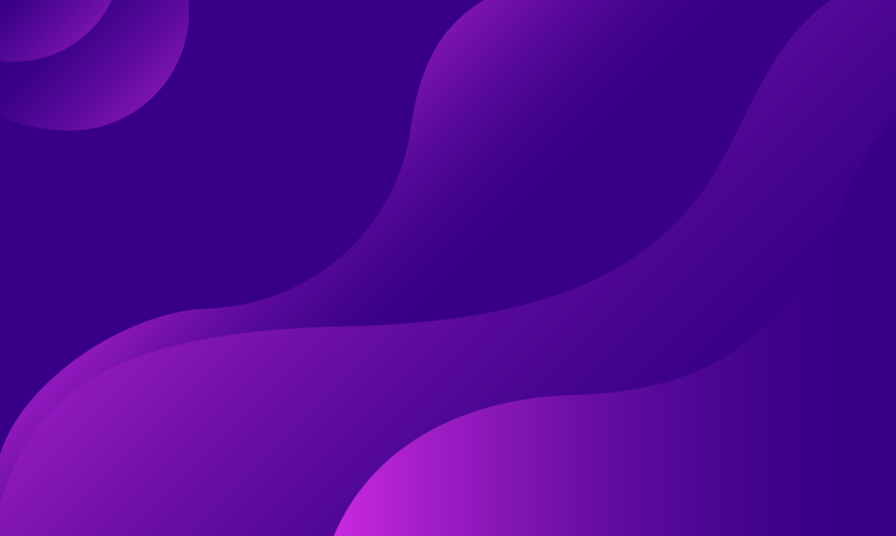
Write a WebGL 2 fragment shader that draws this background.

```glsl
#version 300 es
precision highp float;

#define VIEW vec2(7.68, 4.60)
#define DARK vec3(0.217, 0.0, 0.525)
#define GLOW vec3(0.78, 0.16, 0.87)
#define BACK_STRENGTH 0.60
#define MIDDLE_STRENGTH 0.60
#define FRONT_STRENGTH 1.0
#define OUTER_STRENGTH 0.50
#define INNER_STRENGTH 0.46
#define SOLVE_STEPS 18

uniform vec2 u_resolution;
out vec4 fragColor;

vec2 bezier(vec2 a, vec2 b, vec2 c, vec2 d, float t) {
    float s = 1.0 - t;
    return s * s * s * a + 3.0 * s * s * t * b + 3.0 * s * t * t * c + t * t * t * d;
}

vec2 bezierTangent(vec2 a, vec2 b, vec2 c, vec2 d, float t) {
    float s = 1.0 - t;
    return normalize(s * s * (b - a) + 2.0 * s * t * (c - b) + t * t * (d - c));
}

// Signed distance to three joined cubics that advance in x; negative below
float waveDistance(vec2 p, vec2 k[10]) {
    int i = p.x < k[3].x ? 0 : (p.x < k[6].x ? 3 : 6);
    vec2 a = k[i], b = k[i + 1], c = k[i + 2], d = k[i + 3];
    float low = 0.0, high = 1.0;
    for (int n = 0; n < SOLVE_STEPS; n++) {
        float mid = 0.5 * (low + high);
        if (bezier(a, b, c, d, mid).x < p.x) low = mid;
        else high = mid;
    }
    float t = 0.5 * (low + high);
    vec2 tangent = bezierTangent(a, b, c, d, t);
    vec2 offset = p - bezier(a, b, c, d, t);
    return tangent.x * offset.y - tangent.y * offset.x;
}

// Colour ramp that is dark at "from" and brightest at "to"
vec3 ramp(float position, float from, float to, float falloff, float strength) {
    float t = clamp((position - from) / (to - from), 0.0, 1.0);
    return mix(DARK, GLOW, strength * pow(t, falloff));
}

void main() {
    vec2 p = gl_FragCoord.xy / u_resolution * VIEW;
    float pixel = VIEW.y / u_resolution.y;
    float diagonal = p.x + VIEW.y - p.y;
    vec3 color = DARK;

    // Corner blobs
    vec2 q = p - vec2(0.60, 4.50);
    q.x *= q.x < 0.0 ? 0.8 : 1.0;
    float outer = length(q) - 1.02;
    float inner = length(p - vec2(0.12, 5.0)) - 0.93;
    vec3 outerColor = ramp(diagonal, 0.7, 2.2, 1.3, OUTER_STRENGTH);
    vec3 innerColor = ramp(diagonal, 0.0, 1.05, 1.3, INNER_STRENGTH);
    color = mix(color, outerColor, smoothstep(pixel, -pixel, outer));
    color = mix(color, innerColor, smoothstep(pixel, -pixel, inner));

    // Back wave
    float back = waveDistance(p, vec2[10](
        vec2(0.0, 0.70), vec2(0.2, 1.35), vec2(1.1, 1.92),
        vec2(1.75, 1.95), vec2(2.75, 1.98), vec2(3.42, 2.72),
        vec2(3.52, 3.50), vec2(3.60, 4.05), vec2(3.78, 4.38), vec2(4.15, 4.60)));
    vec3 backColor = ramp(diagonal, 6.4, 3.8, 1.7, BACK_STRENGTH);
    color = mix(color, backColor, smoothstep(pixel, -pixel, back));

    // Middle wave
    float middle = waveDistance(p, vec2[10](
        vec2(0.0, 0.28), vec2(0.3, 1.30), vec2(1.1, 1.77),
        vec2(3.0, 1.80), vec2(4.55, 1.84), vec2(5.5, 2.20),
        vec2(6.05, 3.0), vec2(6.4, 3.51), vec2(6.55, 4.20), vec2(7.12, 4.60)));
    vec3 middleColor = ramp(diagonal, 9.8, 4.0, 1.4, MIDDLE_STRENGTH);
    color = mix(color, middleColor, smoothstep(pixel, -pixel, middle));

    // Front wave, lit from its left end
    float front = waveDistance(p, vec2[10](
        vec2(2.86, 0.0), vec2(3.2, 0.80), vec2(4.0, 1.18),
        vec2(4.9, 1.21), vec2(5.8, 1.23), vec2(6.4, 1.50),
        vec2(6.9, 2.20), vec2(7.2, 2.65), vec2(7.3, 3.25), vec2(7.68, 3.60)));
    vec3 frontColor = ramp(p.x, 7.4, 2.9, 1.6, FRONT_STRENGTH);
    color = mix(color, frontColor, smoothstep(pixel, -pixel, front));

    fragColor = vec4(color, 1.0);
}
```
